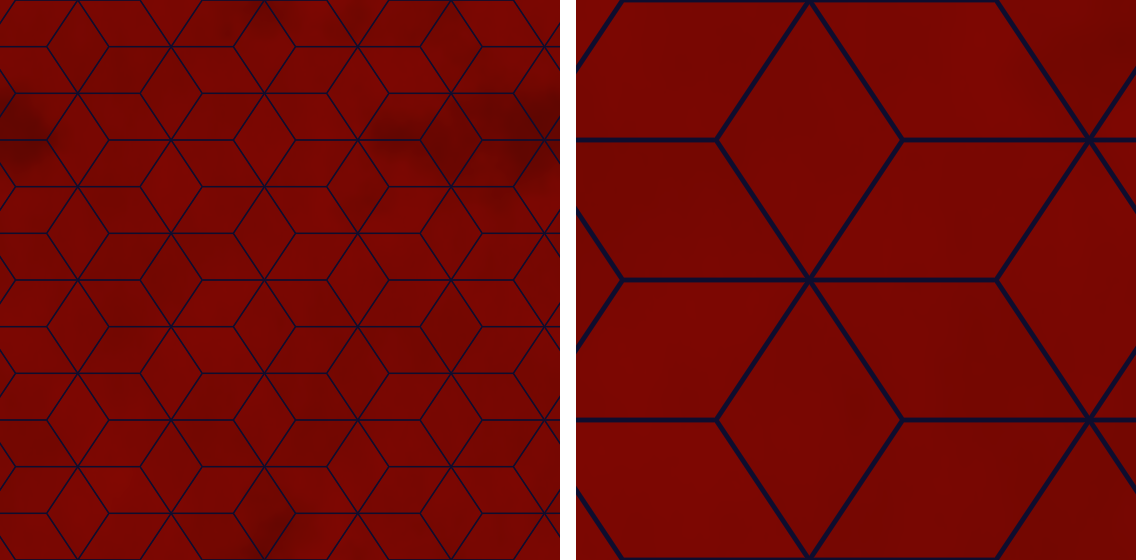
Left: the whole. Right: its middle third, enlarged.
This pattern is drawn by a three.js fragment shader. Its source:

```glsl
// Dark blue rhombus lattice (tumbling blocks) over worn, clouded deep red.
varying vec2 vUv;

const vec2 REPEATS = vec2(3.0, 6.0);          // cells across and up
const vec2 STAR_ORIGIN = vec2(5.0 / 36.0, 0.0); // one six-way joint
const float LINE_WIDTH = 0.0029;
const vec3 RED = vec3(0.472, 0.028, 0.006);
const vec3 LINE_BLUE = vec3(0.055, 0.05, 0.18);

float hash(vec2 p) {
  return fract(sin(dot(p, vec2(127.1, 311.7))) * 43758.5);
}

// Value noise that wraps after a whole number of lattice steps.
float wrapNoise(vec2 uv, vec2 period, float seed) {
  vec2 p = uv * period;
  vec2 i = floor(p);
  vec2 f = fract(p);
  f = f * f * (3.0 - 2.0 * f);
  vec2 lo = mod(i, period) + seed;
  vec2 hi = mod(i + 1.0, period) + seed;
  return mix(mix(hash(lo), hash(vec2(hi.x, lo.y)), f.x),
             mix(hash(vec2(lo.x, hi.y)), hash(hi), f.x), f.y);
}

float wrapFbm(vec2 uv, vec2 period, float seed) {
  float sum = 0.0;
  float weight = 0.5;
  for (int octave = 0; octave < 5; octave++) {
    sum += weight * wrapNoise(uv, period, seed);
    period *= 2.0;
    seed += 17.0;
    weight *= 0.5;
  }
  return sum / 0.96875;
}

float segmentDistance(vec2 p, vec2 end) {
  return length(p - end * clamp(dot(p, end) / dot(end, end), 0.0, 1.0));
}

// Distance to the arms of a star, folded into one quadrant.
float starDistance(vec2 q, vec2 cellSize) {
  float level = segmentDistance(q, vec2(1.0 / 3.0, 0.0) * cellSize);
  float slanted = segmentDistance(q, vec2(1.0 / 6.0, 0.5) * cellSize);
  return min(level, slanted);
}

// Twice the centre of the rhombus holding p, wrapped over the canvas.
vec2 rhombusId(vec2 p, vec2 q, vec2 repeats) {
  vec2 nearest = floor(p + 0.5);
  vec2 middle = floor(p) + 0.5;
  vec2 id = floor(2.0 * p) + 0.5;
  if (3.0 * q.x < q.y) {
    id = 2.0 * vec2(nearest.x, middle.y);
  } else if (3.0 * (0.5 - q.x) < 0.5 - q.y) {
    id = 2.0 * vec2(middle.x, nearest.y);
  }
  return mod(id, 2.0 * repeats);
}

// Brightness change from clouds, dark stains and fine upright scuffs.
float wear(vec2 uv) {
  float cloud = wrapFbm(uv, vec2(5.0), 3.0) - 0.5;
  float stain = smoothstep(0.56, 0.82, wrapFbm(uv, vec2(4.0), 41.0));
  float scuff = wrapFbm(uv, vec2(28.0, 14.0), 83.0) - 0.5;
  return 0.12 * cloud - 0.18 * stain + 0.06 * scuff;
}

void main() {
  // Cell coordinates, folded about the nearest star
  vec2 p = (vUv - STAR_ORIGIN) * REPEATS;
  vec2 q = abs(p - floor(p + 0.5));
  vec2 cellSize = 1.0 / REPEATS;

  // Worn red ground with a slight shade per rhombus
  float tileShade = 0.05 * (hash(rhombusId(p, q, REPEATS) + 7.0) - 0.5);
  vec3 color = RED * (1.0 + wear(vUv) + tileShade);

  // Lines from the corner star and the star at the cell centre
  float d = min(starDistance(q * cellSize, cellSize),
                starDistance((0.5 - q) * cellSize, cellSize));
  float soft = 0.5 * fwidth(vUv.x) + 0.0001;
  float line = 1.0 - smoothstep(-soft, soft, d - 0.5 * LINE_WIDTH);
  color = mix(color, LINE_BLUE, line);

  gl_FragColor = vec4(color, 1.0);
}
```
